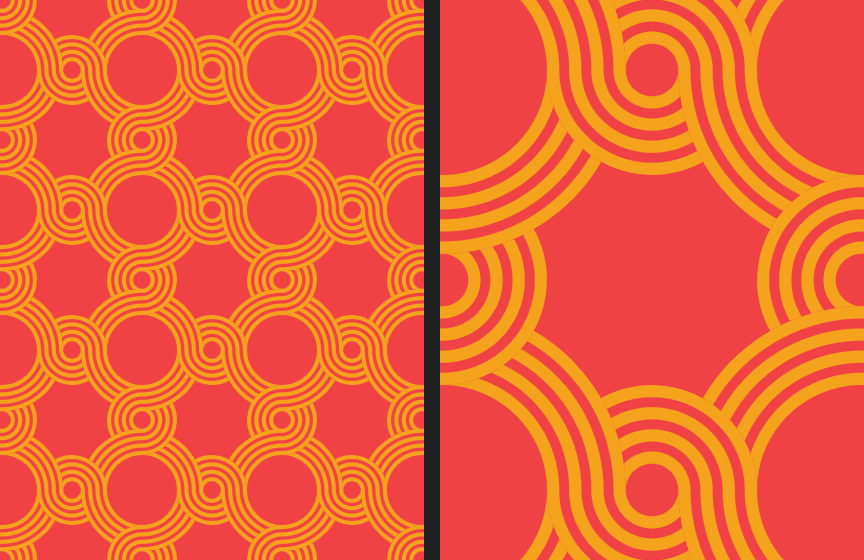
Left: the whole. Right: its middle third, enlarged.
Reproduce this pattern procedurally as a Shadertoy shader.

```glsl
// Interlaced lattice of large and small striped rings, orange lines on coral red.

const vec3  GROUND       = vec3(0.94, 0.26, 0.27);
const vec3  LINE         = vec3(0.96, 0.64, 0.11);
const float ROWS         = 4.0;     // repeats down the canvas
const float LARGE_RADIUS = 0.4375;  // outer radii, in cells
const float SMALL_RADIUS = 0.25;
const float BAND_WIDTH   = 0.1875;  // shared by both rings, so they join in S curves
const float LINE_COUNT   = 4.0;     // lines in each band
const float LINE_WIDTH   = 0.0292;
const float EDGE_SOFTNESS = 1.1;    // in output samples

// Coverage of the region where the signed distance is negative.
float cover(float dist, float blur) {
    return clamp(0.5 - dist / blur, 0.0, 1.0);
}

// Concentric lines filling a band that ends at the outer radius.
float ringLines(float r, float outer, float blur) {
    float pitch = (BAND_WIDTH - LINE_WIDTH) / (LINE_COUNT - 1.0);
    float depth = outer - 0.5 * LINE_WIDTH - r;
    float index = clamp(round(depth / pitch), 0.0, LINE_COUNT - 1.0);
    return cover(abs(depth - index * pitch) - 0.5 * LINE_WIDTH, blur);
}

// Turn the cell by quarter turns until the point lies in the right-hand wedge.
vec2 foldQuarterTurns(vec2 q) {
    if (abs(q.y) > abs(q.x)) q = vec2(q.y, -q.x);
    return q.x < 0.0 ? -q : q;
}

void mainImage(out vec4 fragColor, in vec2 fragCoord) {
    float scale = ROWS / iResolution.y;
    float blur = EDGE_SOFTNESS * scale;

    // Each cell is centred on a large ring, with small rings on its edges.
    vec2 p = (fragCoord - 0.5 * iResolution.xy) * scale;
    vec2 q = foldQuarterTurns(fract(p) - 0.5);

    float largeR = length(q);
    float smallR = length(q - vec2(0.5, 0.0));
    float largeLines = ringLines(largeR, LARGE_RADIUS, blur);
    float smallLines = ringLines(smallR, SMALL_RADIUS, blur);

    // Weave: the large ring lies on top above the axis, the small one below it.
    float ink = q.y > 0.0
        ? mix(smallLines, largeLines, cover(largeR - LARGE_RADIUS, blur))
        : mix(largeLines, smallLines, cover(smallR - SMALL_RADIUS, blur));

    fragColor = vec4(mix(GROUND, LINE, ink), 1.0);
}
```
